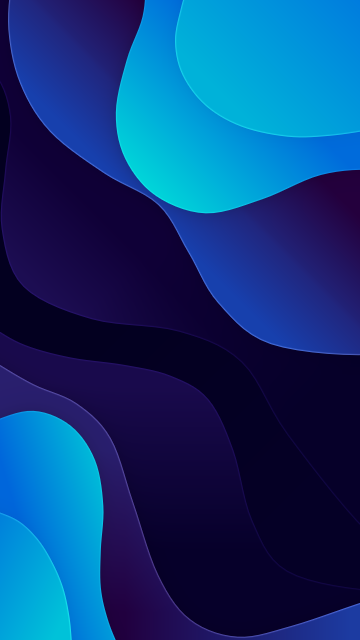
Give the GLSL for this background, as a WebGL 2 fragment shader.

```glsl
#version 300 es
precision highp float;
// Layered wavy sheets in cyan, blue and deep violet, stacked from two corners.
// Each sheet is bounded by a smooth spline; its signed distance gives the cover,
// a thin lit rim and a soft shadow, and linear ramps give the fill.
uniform vec2 u_resolution;
out vec4 fragColor;

const vec2 CANVAS = vec2(432.0, 768.0);

float ramp(float from, float to, float x) {
    return clamp((x - from) / (to - from), 0.0, 1.0);
}

// Catmull-Rom point between b and c
vec2 spline(vec2 a, vec2 b, vec2 c, vec2 d, float t) {
    return b + 0.5 * t * (c - a + t * (2.0 * a - 5.0 * b + 4.0 * c - d
             + t * (3.0 * (b - c) + d - a)));
}

// Signed distance to an open spline: negative on its upper right side
float edge(vec2 p, vec2 k[12]) {
    float nearest = 1e9, side = 1.0;
    vec2 start = k[1];
    for (int i = 0; i < 9; i++) {
        for (int j = 1; j <= 7; j++) {
            vec2 end = spline(k[i], k[i + 1], k[i + 2], k[i + 3], float(j) / 7.0);
            vec2 dir = end - start, q = p - start;
            vec2 gap = q - dir * clamp(dot(q, dir) / dot(dir, dir), 0.0, 1.0);
            float d2 = dot(gap, gap);
            if (d2 < nearest) {
                nearest = d2;
                side = dir.x * q.y - dir.y * q.x;
            }
            start = end;
        }
    }
    return sqrt(nearest) * (side < 0.0 ? -1.0 : 1.0);
}

// Lays a sheet over the colour where d is negative
void sheet(inout vec3 color, float d, vec3 fill, vec3 rim, float shadow) {
    float pixel = CANVAS.y / u_resolution.y;
    color *= 1.0 - shadow * exp(-max(d, 0.0) / 9.0);
    fill += rim * smoothstep(-2.4, 0.0, d);
    color = mix(color, fill, clamp(0.5 - d / pixel, 0.0, 1.0));
}

void main() {
    // Canvas units, measured from the top left corner
    vec2 p = gl_FragCoord.xy / u_resolution * CANVAS;
    p.y = CANVAS.y - p.y;
    float slant = p.y - p.x;
    float along = p.x + p.y;

    // Near-black valley
    vec3 color = mix(vec3(0.012, 0.0, 0.125), vec3(0.02, 0.0, 0.15), ramp(500.0, 1000.0, along));

    // Upper dark violet sheet
    float d = edge(p, vec2[12](vec2(-60, 60), vec2(-8, 88), vec2(12, 140), vec2(6, 205),
        vec2(2, 275), vec2(28, 344), vec2(110, 383), vec2(215, 398),
        vec2(290, 435), vec2(345, 522), vec2(440, 638), vec2(500, 670)));
    vec3 fill = mix(vec3(0.06, 0.0, 0.215), vec3(0.11, 0.05, 0.32), ramp(140.0, 300.0, slant));
    fill = mix(fill, vec3(0.022, 0.0, 0.16), ramp(480.0, 860.0, along));
    sheet(color, d, fill, vec3(0.05, 0.03, 0.12), 0.0);

    // Blue sheet fading to plum
    d = edge(p, vec2[12](vec2(20, -80), vec2(14, -30), vec2(10, 35), vec2(24, 100),
        vec2(60, 158), vec2(125, 208), vec2(190, 246), vec2(226, 303),
        vec2(262, 364), vec2(325, 413), vec2(445, 426), vec2(520, 405)));
    fill = mix(vec3(0.14, 0.0, 0.24), vec3(0.13, 0.14, 0.48), ramp(-170.0, -35.0, slant));
    fill = mix(fill, vec3(0.09, 0.25, 0.68), ramp(-45.0, 75.0, slant));
    sheet(color, d, fill, vec3(0.2, 0.2, 0.2), 0.1);

    // Bright cyan sheet
    d = edge(p, vec2[12](vec2(170, -80), vec2(174, -25), vec2(171, 20), vec2(152, 72),
        vec2(139, 135), vec2(150, 190), vec2(187, 235), vec2(247, 256),
        vec2(315, 239), vec2(385, 210), vec2(450, 204), vec2(510, 215)));
    fill = mix(vec3(0.0, 0.42, 0.86), vec3(0.0, 0.83, 0.85), ramp(-220.0, 45.0, slant));
    sheet(color, d, fill, vec3(0.05, 0.08, 0.06), 0.1);

    // Top corner sheet
    d = edge(p, vec2[12](vec2(245, -80), vec2(229, -30), vec2(217, 10), vec2(210, 50),
        vec2(219, 90), vec2(247, 127), vec2(290, 152), vec2(345, 164),
        vec2(395, 163), vec2(450, 155), vec2(500, 145), vec2(550, 130)));
    fill = mix(vec3(0.0, 0.48, 0.87), vec3(0.0, 0.7, 0.85), ramp(-440.0, -150.0, slant));
    sheet(color, d, fill, vec3(0.1, 0.14, 0.08), 0.03);

    // Lower dark violet sheet
    d = -edge(p, vec2[12](vec2(-60, 360), vec2(-10, 392), vec2(30, 414), vec2(85, 429),
        vec2(150, 438), vec2(205, 451), vec2(250, 479), vec2(280, 540),
        vec2(303, 625), vec2(345, 685), vec2(445, 708), vec2(520, 700)));
    fill = mix(vec3(0.1, 0.04, 0.3), vec3(0.025, 0.0, 0.165), ramp(460.0, 660.0, p.y));
    sheet(color, d, fill, vec3(0.05, 0.03, 0.12), 0.0);

    // Violet sheet turning blue at the lower right
    d = -edge(p, vec2[12](vec2(-60, 400), vec2(-8, 433), vec2(40, 461), vec2(92, 484),
        vec2(133, 526), vec2(160, 603), vec2(190, 690), vec2(228, 743),
        vec2(285, 764), vec2(350, 751), vec2(440, 721), vec2(500, 705)));
    fill = mix(vec3(0.16, 0.12, 0.43), vec3(0.13, 0.0, 0.25), ramp(540.0, 735.0, p.y));
    fill = mix(fill, vec3(0.11, 0.23, 0.63), ramp(150.0, 420.0, p.x));
    sheet(color, d, fill, vec3(0.2, 0.2, 0.25), 0.1);

    // Lower blue sheet
    d = -edge(p, vec2[12](vec2(-60, 530), vec2(-10, 506), vec2(40, 493), vec2(85, 511),
        vec2(114, 552), vec2(124, 607), vec2(121, 660), vec2(121, 705),
        vec2(129, 742), vec2(142, 775), vec2(160, 810), vec2(180, 840)));
    fill = mix(vec3(0.0, 0.4, 0.86), vec3(0.0, 0.72, 0.85), ramp(-15.0, 95.0, p.x - 0.3 * (p.y - 500.0)));
    sheet(color, d, fill, vec3(0.05, 0.08, 0.06), 0.1);

    // Bottom corner sheet
    d = -edge(p, vec2[12](vec2(-70, 600), vec2(-30, 607), vec2(0, 615), vec2(25, 627),
        vec2(47, 649), vec2(64, 677), vec2(76, 706), vec2(83, 738),
        vec2(86, 768), vec2(87, 800), vec2(87, 830), vec2(87, 860)));
    fill = mix(vec3(0.0, 0.5, 0.86), vec3(0.0, 0.76, 0.85), ramp(0.0, 140.0, p.x + 0.5 * (p.y - 615.0)));
    sheet(color, d, fill, vec3(0.1, 0.14, 0.08), 0.03);

    fragColor = vec4(color, 1.0);
}
```
